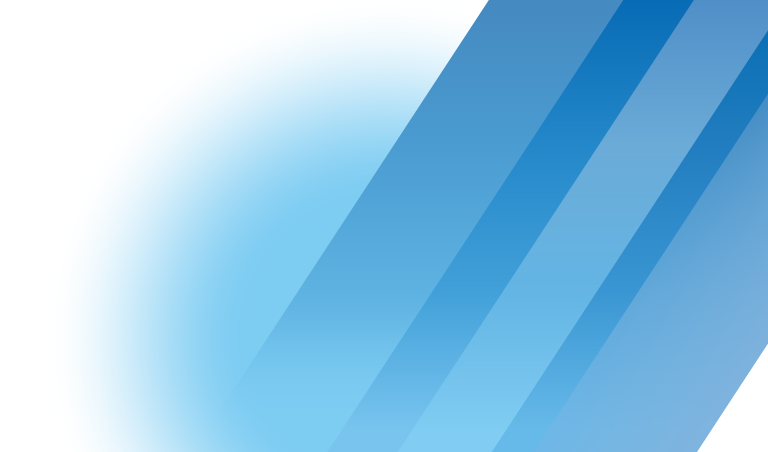
A Shadertoy shader for this background:

```glsl
const float SLANT = 0.655;
const int BANDS = 5;
const float BAND_START[BANDS] = float[](0.4265, 0.724, 0.880, 1.088, 1.180);
const float BANDS_END = 1.542;
const vec4 STOPS = vec4(0.05, 0.35, 0.68, 1.0);

// Band colours at each height stop, from left to right
const vec3 BOTTOM[BANDS] = vec3[](
    vec3(0.48, 0.79, 0.945), vec3(0.47, 0.77, 0.935), vec3(0.50, 0.80, 0.95),
    vec3(0.40, 0.73, 0.915), vec3(0.43, 0.72, 0.905));
const vec3 LOWER[BANDS] = vec3[](
    vec3(0.37, 0.70, 0.885), vec3(0.26, 0.63, 0.85), vec3(0.39, 0.71, 0.895),
    vec3(0.23, 0.59, 0.825), vec3(0.38, 0.66, 0.855));
const vec3 UPPER[BANDS] = vec3[](
    vec3(0.29, 0.61, 0.82), vec3(0.14, 0.53, 0.79), vec3(0.42, 0.67, 0.845),
    vec3(0.13, 0.49, 0.75), vec3(0.30, 0.58, 0.79));
const vec3 TOP[BANDS] = vec3[](
    vec3(0.27, 0.54, 0.755), vec3(0.03, 0.42, 0.71), vec3(0.31, 0.56, 0.78),
    vec3(0.02, 0.42, 0.70), vec3(0.18, 0.48, 0.73));

const vec3 PAPER = vec3(1.0);
const vec3 GLOW_COLOR = vec3(0.49, 0.80, 0.95);
const vec3 HAZE_COLOR = vec3(0.52, 0.70, 0.86);
const vec2 GLOW_CENTER = vec2(0.857, 0.251);
const float GLOW_RADIUS = 0.762;
const float GLOW_CORE = 0.40;
const float HAZE_STRENGTH = 0.75;
const vec2 FIRST_BAND_FADE = vec2(0.05, 0.35);

vec3 backdrop(vec2 p) {
    float r = length(p - GLOW_CENTER) / GLOW_RADIUS;
    return mix(GLOW_COLOR, PAPER, smoothstep(GLOW_CORE, 1.0, r));
}

float ramp(float a, float b, float x) {
    return clamp((x - a) / (b - a), 0.0, 1.0);
}

vec3 bandColor(int i, float y) {
    vec3 c = mix(BOTTOM[i], LOWER[i], ramp(STOPS.x, STOPS.y, y));
    c = mix(c, UPPER[i], ramp(STOPS.y, STOPS.z, y));
    return mix(c, TOP[i], ramp(STOPS.z, STOPS.w, y));
}

void mainImage(out vec4 fragColor, in vec2 fragCoord) {
    vec2 p = fragCoord / iResolution.y;
    float across = p.x - SLANT * p.y;
    float soft = 0.6 * length(vec2(1.0, SLANT)) / iResolution.y;
    vec3 paper = backdrop(p);
    vec3 color = paper;

    // Slanted bands, each covering everything to its right
    for (int i = 0; i < BANDS; i++) {
        vec3 band = bandColor(i, p.y);
        float cover = smoothstep(-soft, soft, across - BAND_START[i]);
        if (i == 0) cover *= smoothstep(FIRST_BAND_FADE.x, FIRST_BAND_FADE.y, p.y);
        if (i == BANDS - 1) {
            float haze = ramp(BAND_START[i], BANDS_END, across);
            band = mix(band, HAZE_COLOR, HAZE_STRENGTH * haze);
        }
        color = mix(color, band, cover);
    }

    // Bare corner beyond the last band
    color = mix(color, paper, smoothstep(-soft, soft, across - BANDS_END));
    fragColor = vec4(color, 1.0);
}
```
